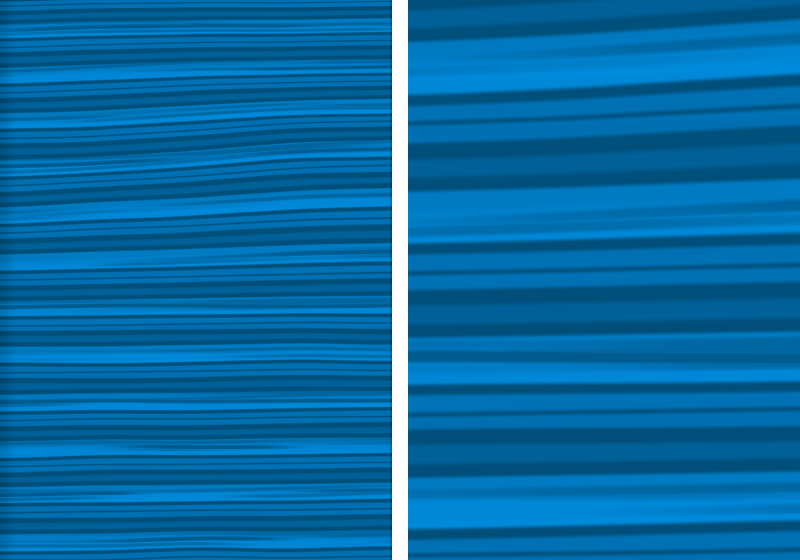
Left: the whole. Right: its middle third, enlarged.
This pattern is drawn by a Shadertoy shader. Its source:

```glsl
// Twelve stacked bands of blue grain, gently bowed, with wispy dark streaks.

const float BANDS = 12.0;
const vec3 DARK   = vec3(0.0, 0.31, 0.48);
const vec3 DUSK   = vec3(0.0, 0.38, 0.60);
const vec3 MIDDLE = vec3(0.0, 0.44, 0.70);
const vec3 LIGHT  = vec3(0.0, 0.48, 0.76);
const vec3 BRIGHT = vec3(0.0, 0.53, 0.84);

float hash(vec2 p) {
    return fract(sin(dot(p, vec2(127.1, 311.7))) * 43758.5453);
}

float noise(vec2 p) {
    vec2 i = floor(p), f = fract(p);
    f = f * f * (3.0 - 2.0 * f);
    return mix(mix(hash(i), hash(i + vec2(1, 0)), f.x),
               mix(hash(i + vec2(0, 1)), hash(i + vec2(1, 1)), f.x), f.y);
}

// Soft-edged stripe covering a..b.
float stripe(float p, float a, float b, float soft) {
    return smoothstep(a - soft, a + soft, p) - smoothstep(b - soft, b + soft, p);
}

// Band coordinate: whole part is the row, fraction runs down through it.
float bandCoord(float x, float y) {
    float bow = (y - 0.28) / 0.12;
    float lift = 0.006 + 0.034 * exp(-0.5 * bow * bow);
    float rise = lift * mix(x, smoothstep(0.0, 1.0, x), 0.5);
    float wobble = 0.005 * (noise(vec2(x * 4.0, y * 8.0 + 3.0)) - 0.5);
    return (y + rise + wobble) * BANDS - 0.41 - 0.15 * exp(-25.0 * y);
}

// Tapering dark streaks inside the bright part of a row.
float wisps(float x, float p, float row, float soft) {
    float shade = 0.0;
    for (int i = 0; i < 4; i++) {
        float k = float(i);
        vec2 seed = vec2(k * 17.3, row * 5.0 + k);
        float center = 0.07 + 0.065 * k
                     + 0.09 * (noise(vec2(x * 1.7, 0.0) + seed) - 0.5);
        float strength = smoothstep(0.2, 0.75, noise(vec2(x * 2.6 + 40.0, 0.0) + seed));
        strength *= i == 2 ? 1.0 : 0.65;
        float halfWidth = 0.006 + 0.016 * strength;
        float line = 1.0 - smoothstep(halfWidth, halfWidth + 2.0 * soft, abs(p - center));
        shade = max(shade, line * strength);
    }
    return shade;
}

vec3 bandColor(float x, float t, float soft) {
    float row = floor(t), p = fract(t);
    float drift = 0.03 * (noise(vec2(x * 3.0, row * 7.0)) - 0.5);

    // Light upper half deepening to a bright lower half, cut by wisps
    vec3 glow = mix(LIGHT, BRIGHT, smoothstep(0.12, 0.27, p + drift));
    glow = mix(glow, mix(DARK, DUSK, 0.3), 0.85 * wisps(x, p, row, soft));

    // Stripes on the dark ground
    vec3 color = DARK;
    color = mix(color, glow, stripe(p, 0.03, 0.38 + drift, soft));
    color = mix(color, MIDDLE, stripe(p, 0.455 + drift, 0.565, soft));
    color = mix(color, MIDDLE, stripe(p, 0.595, 0.70 + drift, soft));
    color = mix(color, DUSK, stripe(p, 0.81 + drift, 0.935, soft * 1.3));
    return color;
}

void mainImage(out vec4 fragColor, in vec2 fragCoord) {
    vec2 uv = fragCoord / iResolution.xy;
    float x = uv.x, y = 1.0 - uv.y;
    float soft = max(0.02, 0.7 * BANDS / iResolution.y);

    vec3 color = bandColor(x, bandCoord(x, y), soft);

    // Faint long grain
    color *= 1.0 + 0.04 * (noise(vec2(x * 2.0, y * 150.0 + x * 3.0)) - 0.5);

    // Worn, darker side edges
    color *= 1.0 - 0.13 * (1.0 - smoothstep(0.0, 0.045, x));
    color *= 1.0 - 0.2 * smoothstep(0.992, 0.999, x);

    fragColor = vec4(color, 1.0);
}
```
